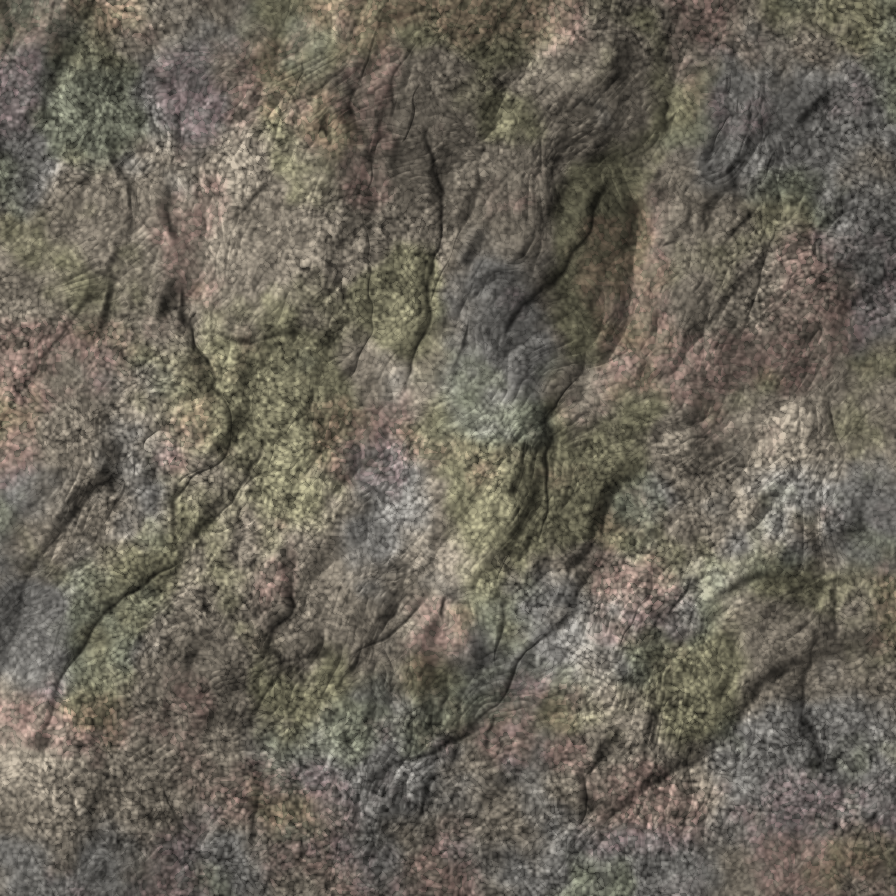
Give the GLSL for this texture, as a Shadertoy shader.

```glsl
// Weathered rock face: slanted folds lit from the upper left, with dark
// one-sided faults, a cellular mineral grain and faint patches of tint.
// Folds come from stretched, warped noise; shading from a slope along the light.

const vec3 STONE = vec3(1.0, 0.937, 0.84);
const vec3 MOSS_TINT = vec3(0.97, 1.02, 0.88);
const vec3 ROSE_TINT = vec3(1.06, 0.96, 0.99);
const vec3 SLATE_TINT = vec3(0.94, 0.99, 1.07);
const vec2 LIGHT = vec2(-0.85, 0.53);

vec2 hash2(vec2 p) {
    vec3 v = fract(p.xyx * vec3(0.1031, 0.1030, 0.0973));
    v += dot(v, v.yzx + 33.33);
    return fract((v.xx + v.yz) * v.zy);
}

float noise(vec2 p) {
    vec2 cell = floor(p), f = fract(p);
    vec2 u = f * f * f * (f * (f * 6.0 - 15.0) + 10.0);
    float low = mix(hash2(cell).x, hash2(cell + vec2(1, 0)).x, u.x);
    float high = mix(hash2(cell + vec2(0, 1)).x, hash2(cell + vec2(1, 1)).x, u.x);
    return mix(low, high, u.y);
}

// Coordinates along and across a direction given in degrees
vec2 align(vec2 p, float degrees) {
    float a = radians(degrees);
    vec2 dir = vec2(cos(a), sin(a));
    return vec2(dot(p, dir), dot(p, vec2(-dir.y, dir.x)));
}

float fbm(vec2 p, int octaves) {
    float sum = 0.0, total = 0.0, amp = 1.0;
    for (int i = 0; i < octaves; i++) {
        sum += amp * noise(p);
        total += amp;
        amp *= 0.5;
        p = align(p, 37.0) * 2.03 + 11.7;
    }
    return sum / total;
}

// Distance to the nearest grain centre, and a random value for that grain
vec2 cellular(vec2 p) {
    vec2 cell = floor(p), nearest = vec2(8.0, 0.0);
    for (int y = -1; y <= 1; y++)
    for (int x = -1; x <= 1; x++) {
        vec2 id = cell + vec2(x, y), jitter = hash2(id);
        float d = length(id + jitter - p);
        if (d < nearest.x) nearest = vec2(d, hash2(id + 57.0).y);
    }
    return nearest;
}

vec2 warp(vec2 p, float frequency, float amount) {
    vec2 shift = vec2(fbm(p * frequency, 3), fbm(p * frequency + 31.4, 3));
    return p + amount * (shift - 0.5);
}

// Height made of sharp-valleyed folds, finer, flatter and rounder each octave
float relief(vec2 p) {
    p = warp(p, 6.0, 0.13);
    float height = 0.0, amp = 0.05, frequency = 5.0;
    for (int i = 0; i < 6; i++) {
        float k = float(i);
        vec2 q = align(p, 64.0 + 24.0 * sin(k * 2.4)) * frequency;
        float ridge = 2.0 * noise(q * vec2(0.40 + 0.09 * k, 1.0) + k * 17.3) - 1.0;
        height += amp * sqrt(ridge * ridge + 0.003);
        amp *= 0.52;
        frequency *= 1.9;
    }
    return height;
}

// Shadow under a ledge: crisp on its lower side, fading up the slope
float fault(vec2 p, float degrees, vec2 scale, float seed) {
    vec2 q = align(p, degrees) * scale + seed;
    float n = fbm(q, 4), side = 2.0 * n - 1.0;
    float rise = fbm(q + vec2(0.0, 0.15), 4) - n;
    float shade = smoothstep(-0.03, 0.04, side) * exp(-6.0 * max(side, 0.0));
    float presence = smoothstep(0.36, 0.58, noise(p * 5.0 + seed * 3.0));
    return shade * smoothstep(0.0, 0.07, rise) * presence;
}

vec3 tint(vec3 color, vec3 filterColor, vec2 p, float amount) {
    return color * mix(vec3(1.0), filterColor, amount * smoothstep(0.50, 0.70, fbm(p, 4)));
}

void mainImage(out vec4 fragColor, in vec2 fragCoord) {
    vec2 uv = fragCoord / iResolution.xy;
    vec2 p = fragCoord / iResolution.y;
    vec2 margin = min(uv, 1.0 - uv);
    float rugged = mix(0.5, 1.0, smoothstep(0.0, 0.12, min(margin.x, margin.y)));

    // Folded surface under a slanted light
    float stepSize = 0.002;
    float slope = (relief(p) - relief(p + LIGHT * stepSize)) / stepSize;
    float lit = slope / (1.0 + 0.5 * abs(slope));
    float tone = 0.445 + 0.165 * rugged * lit;

    // Broad stains and pale worn spots
    tone += 0.33 * (fbm(p * 4.0 + 5.0, 5) - 0.5);
    tone += 0.13 * smoothstep(0.58, 0.76, fbm(warp(p, 6.0, 0.1) * 6.0 + 23.0, 4));

    // Large faults in three leaning directions, then short ragged cracks
    vec2 bent = warp(warp(p, 4.0, 0.10), 18.0, 0.022);
    float shadow = fault(bent, 61.0, vec2(2.2, 7.0), 3.7);
    shadow = max(shadow, fault(bent, 39.0, vec2(2.0, 9.0), 14.2));
    shadow = max(shadow, fault(bent, 80.0, vec2(4.0, 10.0), 27.9));
    shadow = max(shadow, 0.75 * fault(bent, 70.0, vec2(6.5, 17.0), 45.3));
    tone *= 1.0 - 0.76 * rugged * shadow;

    // Fine mineral grain, worn smoother in places
    float rough = mix(0.7, 1.15, smoothstep(0.35, 0.6, fbm(p * 7.0 + 41.0, 3)));
    vec2 grain = cellular(warp(p, 30.0, 0.015) * 165.0);
    float speck = 0.42 * (0.45 - grain.x) + 0.28 * (grain.y - 0.5);
    speck += 0.50 * (noise(p * 250.0) - 0.5) + 0.40 * (fbm(p * 70.0, 2) - 0.5);
    tone *= 1.0 + rough * speck;

    // Stone colour with faint patches of moss, rose and slate
    vec3 color = STONE * clamp(tone, 0.07, 0.82);
    color = tint(color, MOSS_TINT, p * 9.0 + 8.0, 0.7);
    color = tint(color, ROSE_TINT, p * 10.0 + 19.0, 0.2 + 0.9 * grain.y);
    color = tint(color, SLATE_TINT, p * 7.0 + 36.0, 0.9);
    fragColor = vec4(color, 1.0);
}
```
